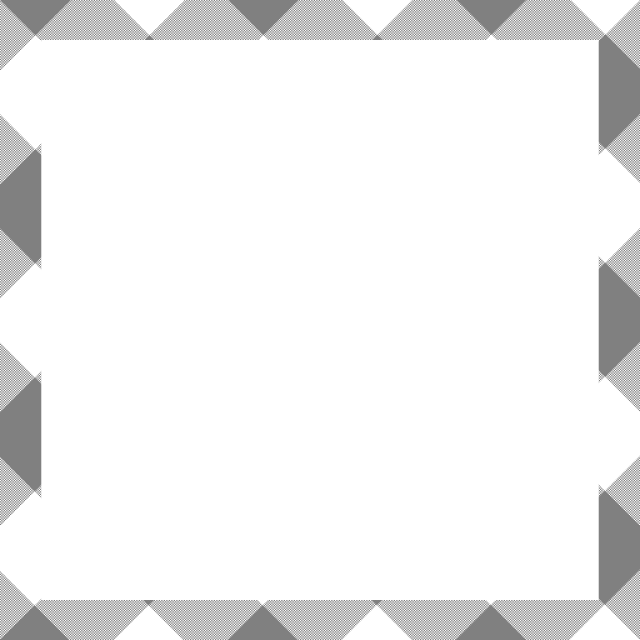
Write a Shadertoy shader that draws this background.

```glsl
// Square frame of diagonal gingham in solid and halftone grey around a white field.

const vec3 PAPER = vec3(1.0);
const vec3 INK = vec3(0.5);
const float RISING_WIDTH = 0.1779;           // width of stripes with constant x + y
const float FALLING_WIDTH = 0.1784;          // width of stripes with constant x - y
const float RISING_OFFSET = 0.1107;          // first edge of the x + y stripes
const vec2 FIELD_HALF = vec2(0.4355, 0.4375); // half size of the white field
const float HALFTONE_CELLS = 512.0;          // halftone cells across the canvas

// Smooth stripe: 1 for t in (0, width), then 0 for the same width, repeating.
float stripe(float t, float width, float blur) {
    float d = 0.5 * width - abs(mod(t + 0.5 * width, 2.0 * width) - width);
    return clamp(d / blur + 0.5, 0.0, 1.0);
}

// Integral of a square wave that alternates between +1 and -1.
vec2 squareIntegral(vec2 x) {
    return 1.0 - abs(mod(x, 2.0) - 1.0);
}

// Checkerboard averaged over the footprint of one pixel.
float halftone(vec2 p, vec2 pixel) {
    vec2 x = p * HALFTONE_CELLS;
    vec2 w = pixel * HALFTONE_CELLS;
    vec2 s = (squareIntegral(x + 0.5 * w) - squareIntegral(x - 0.5 * w)) / w;
    return 0.5 - 0.5 * s.x * s.y;
}

void mainImage(out vec4 fragColor, in vec2 fragCoord) {
    vec2 pixel = 1.0 / iResolution.xy;
    vec2 p = fragCoord * pixel;
    p.y = 1.0 - p.y; // measure down from the top edge

    // Two crossing sets of diagonal stripes
    float blur = length(pixel);
    float rising = stripe(RISING_OFFSET - p.x - p.y, RISING_WIDTH, blur);
    float falling = stripe(p.x - p.y, FALLING_WIDTH, blur);

    // Solid where both overlap, halftone where only one lies
    float both = rising * falling;
    float single = rising + falling - 2.0 * both;
    float ink = both + single * halftone(p, pixel);

    // Keep the ink outside the central field
    vec2 outside = clamp((abs(p - 0.5) - FIELD_HALF) / pixel + 0.5, 0.0, 1.0);
    ink *= max(outside.x, outside.y);

    fragColor = vec4(mix(PAPER, INK, ink), 1.0);
}
```
